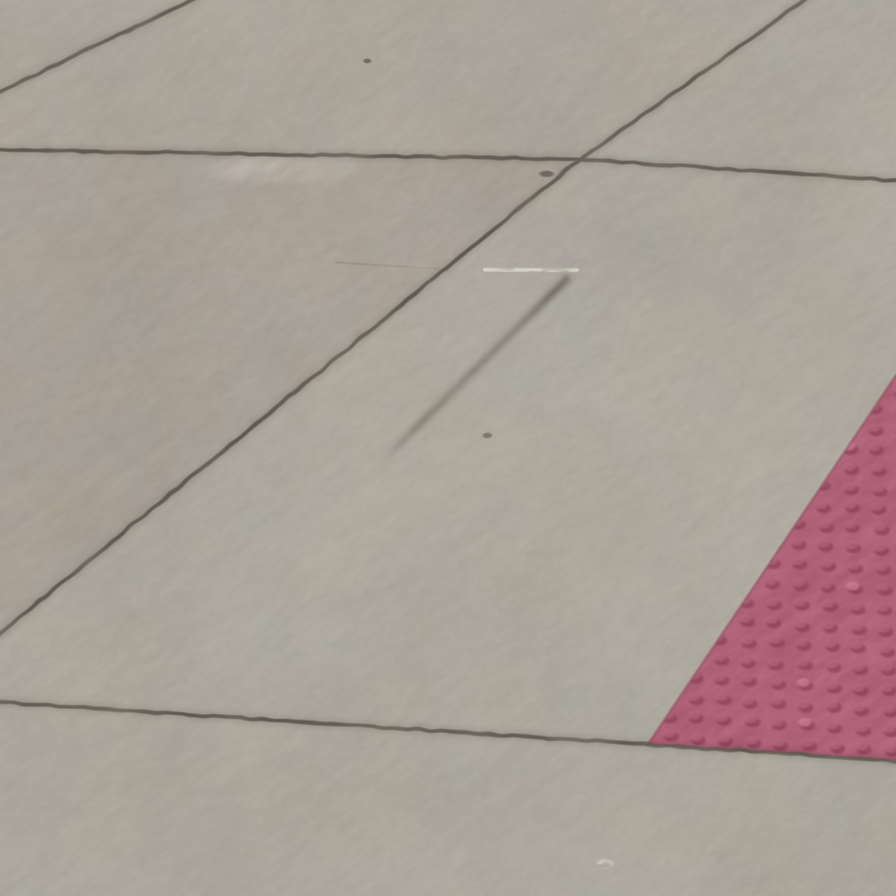
Reproduce this texture procedurally as a Shadertoy shader.

```glsl
// Weathered concrete slabs with dark joints and a pink tactile paving corner.
#define CONCRETE vec3(0.677, 0.657, 0.617)
#define WARM_CONCRETE vec3(0.658, 0.628, 0.588)
#define JOINT vec3(0.37, 0.34, 0.31)
#define PAVING vec3(0.69, 0.385, 0.47)
#define DOME_SHADE vec3(0.54, 0.25, 0.35)
#define JOINT_WIDTH 0.0021
#define GRAIN 0.034
#define MOTTLE 0.045
#define DOME_STEP vec2(0.031, 0.052)
#define CORNER vec2(0.723, 0.169)

float hash(vec2 p) {
    return fract(sin(dot(p, vec2(127.1, 311.7))) * 43758.5453);
}

float noise(vec2 p) {
    vec2 i = floor(p), f = fract(p);
    f = f * f * (3.0 - 2.0 * f);
    return mix(mix(hash(i), hash(i + vec2(1, 0)), f.x),
               mix(hash(i + vec2(0, 1)), hash(i + vec2(1, 1)), f.x), f.y);
}

float fbm(vec2 p) {
    float sum = 0.0, amp = 0.5;
    for (int i = 0; i < 5; i++) {
        sum += amp * noise(p);
        p = mat2(1.6, 1.2, -1.2, 1.6) * p + 7.3;
        amp *= 0.5;
    }
    return sum;
}

// x: distance to the segment, y: position along it
vec2 segment(vec2 p, vec2 a, vec2 b) {
    vec2 d = b - a;
    float t = clamp(dot(p - a, d) / dot(d, d), 0.0, 1.0);
    return vec2(length(p - a - d * t), t);
}

// Signed side of a line, positive to its left
float side(vec2 p, vec2 a, vec2 b) {
    vec2 d = normalize(b - a);
    return d.x * (p.y - a.y) - d.y * (p.x - a.x);
}

float stroke(float d, float halfWidth, float soft) {
    return 1.0 - smoothstep(halfWidth - soft, halfWidth + soft, d);
}

float spot(vec2 p, vec2 centre, vec2 radius) {
    return 1.0 - smoothstep(0.5, 1.2, length((p - centre) / radius));
}

// Raised domes on a lattice aligned with the paving edges
vec3 paving(vec2 p, float grain) {
    vec2 q = p - CORNER;
    vec2 along = vec2(1.0, -0.065), up = vec2(0.277, 0.412);
    vec2 lattice = vec2(q.x * up.y - q.y * up.x, q.y - along.y * q.x) / 0.430;
    vec2 cell = lattice / DOME_STEP;
    cell.x += 0.5 * mod(floor(cell.y), 2.0);
    vec2 id = floor(cell);
    vec2 f = (fract(cell) - 0.5) * DOME_STEP;
    vec2 local = f.x * along + f.y * up;
    local += 0.003 * (vec2(hash(id), hash(id + 9.0)) - 0.5);
    float shade = spot(local, vec2(0.002, -0.002), vec2(0.0095, 0.0065));
    float top = spot(local, vec2(-0.001, 0.002), vec2(0.0085, 0.0055));
    float worn = step(0.94, hash(id + 4.0));
    vec3 col = PAVING + (grain - 0.5) * 0.09;
    col = mix(col, DOME_SHADE, 0.72 * shade);
    return mix(col, PAVING + 0.015 + worn * 0.11, 0.7 * top);
}

void mainImage(out vec4 fragColor, in vec2 fragCoord) {
    vec2 p = fragCoord / iResolution.xy;
    float px = 1.0 / min(iResolution.x, iResolution.y);
    float soft = max(px, 0.0013);

    // Concrete with slanted brush streaks and broad mottling
    vec2 brushed = mat2(0.82, -0.57, 0.57, 0.82) * p;
    float streak = fbm(brushed * vec2(38.0, 115.0));
    float grain = noise(brushed * vec2(150.0, 260.0));
    float mottle = fbm(p * 7.0 + 3.0);
    float left = smoothstep(-0.01, 0.01, side(p, vec2(0.0, 0.293), vec2(0.638, 0.815)));
    left *= 1.0 - 0.6 * smoothstep(0.81, 0.84, p.y);
    vec3 col = mix(CONCRETE, WARM_CONCRETE, left);
    col += MOTTLE * (mottle - 0.48) + GRAIN * (streak - 0.48) + 0.016 * (grain - 0.5);
    col += vec3(0.012, 0.0, -0.012) * (fbm(p * 14.0) - 0.48) * 2.0;
    col += 0.05 * spot(p, vec2(0.31, 0.812), vec2(0.09, 0.018)) * (0.4 + streak);

    // Rubbed stain, scratch and painted dash
    vec2 stain = segment(p, vec2(0.414, 0.473), vec2(0.632, 0.688));
    float rub = exp(-pow(stain.x / 0.0055, 2.0)) * smoothstep(0.0, 0.25, stain.y);
    col -= rub * (0.13 + 0.07 * smoothstep(0.75, 0.95, stain.y)) * (0.6 + 0.7 * streak);
    col += vec3(-0.01, 0.0, 0.018) * exp(-22.0 * length(p - vec2(0.625, 0.71)));
    vec2 scratch = segment(p, vec2(0.375, 0.707), vec2(0.49, 0.70));
    col -= 0.07 * stroke(scratch.x, 0.001, soft) * (1.0 - 0.6 * scratch.y);
    float dash = segment(p, vec2(0.541, 0.699), vec2(0.644, 0.6985)).x;
    float flakes = smoothstep(0.2, 0.6, noise(p * vec2(130.0, 240.0)));
    col = mix(col, vec3(0.84, 0.83, 0.80), stroke(dash, 0.002, soft) * (0.35 + 0.6 * flakes));

    // Small marks
    float marks = spot(p, vec2(0.41, 0.932), vec2(0.005, 0.003));
    marks = max(marks, spot(p, vec2(0.610, 0.806), vec2(0.009, 0.004)));
    marks = max(marks, 0.8 * spot(p, vec2(0.544, 0.514), vec2(0.006, 0.0035)));
    col = mix(col, JOINT, 0.75 * marks);
    col += 0.13 * spot(p, vec2(0.675, 0.036), vec2(0.010, 0.006)) * flakes;

    // Tactile paving wedge
    float inside = smoothstep(-soft, soft, -side(p, CORNER, vec2(1.0, 0.581)));
    inside *= smoothstep(-soft, soft, side(p, CORNER, vec2(1.0, 0.151)));
    col = mix(col, paving(p, streak), inside);
    float rim = segment(p, CORNER, vec2(1.0, 0.581)).x;
    col = mix(col, vec3(0.48, 0.36, 0.36), 0.55 * stroke(rim, 0.0016, soft));

    // Slab joints with slightly ragged edges
    vec2 w = p + 0.0022 * (vec2(noise(p * 75.0), noise(p * 75.0 + 31.0)) - 0.5);
    float cross = min(segment(w, vec2(-0.01, 0.833), vec2(0.651, 0.822)).x,
                      segment(w, vec2(0.651, 0.822), vec2(1.01, 0.798)).x);
    float slant = min(segment(w, vec2(-0.01, 0.285), vec2(0.638, 0.815)).x,
                      segment(w, vec2(0.638, 0.815), vec2(0.905, 1.005)).x);
    slant = min(slant, segment(w, vec2(-0.01, 0.893), vec2(0.225, 1.005)).x);
    float front = min(segment(w, vec2(-0.01, 0.217), CORNER).x,
                      segment(w, CORNER, vec2(1.01, 0.150)).x);
    float d = min(min(cross, slant), front);
    float wear = 0.65 + 0.35 * noise(p * 30.0);
    col -= 0.06 * exp(-pow(d / 0.006, 2.0));
    col = mix(col, JOINT, wear * stroke(d, JOINT_WIDTH, soft));

    fragColor = vec4(clamp(col, 0.0, 1.0), 1.0);
}
```
